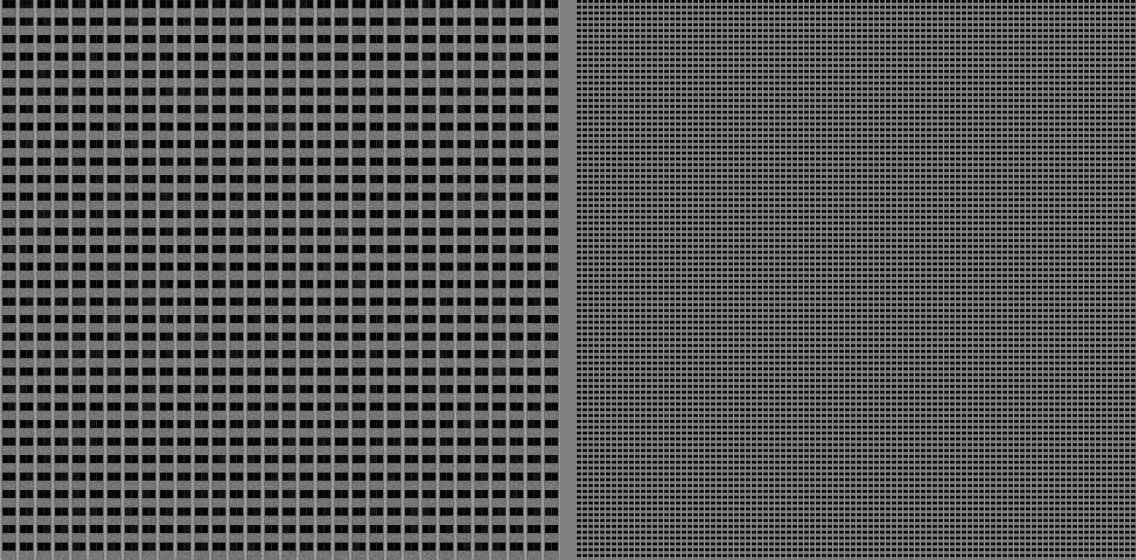
Left: one tile. Right: repeated 3 by 3.
A WebGL 2 fragment shader for this texture:

```glsl
#version 300 es
precision highp float;
// Tower facade: a grid of dark paired windows between pale concrete piers.

#define REPEATS 32.0              // bays across and floors up
#define WINDOW_CENTRE vec2(0.515, 0.766)
#define WINDOW_SIZE vec2(0.75, 0.47)
#define FRAME_WIDTH 0.03
#define MULLION_WIDTH 0.04
#define PIER_CENTRE 0.0125
#define PIER_WIDTHS vec3(0.25, 0.20, 0.13)  // shadow, side, face
#define GRAIN_CELLS 224.0
#define GRAIN_STRENGTH 0.085
#define HAZY_PANES 0.3            // share of panes with a faint reflection

uniform vec2 u_resolution;
out vec4 fragColor;

const vec3 WALL = vec3(0.46);
const vec3 PIER_SHADOW = vec3(0.36);
const vec3 PIER_SIDE = vec3(0.50);
const vec3 PIER_FACE = vec3(0.605);
const vec3 FRAME = vec3(0.11);
const vec3 MULLION = vec3(0.18);
const vec3 GLASS = vec3(0.015);
const vec3 HAZE = vec3(0.11);

float hash(vec2 p) {
    uvec2 q = uvec2(ivec2(p)) * uvec2(1597334673u, 3812015801u);
    uint n = (q.x ^ q.y) * 1597334673u;
    n = (n ^ (n >> 15)) * 2246822519u;
    return float((n ^ (n >> 13)) >> 8) / 16777216.0;
}

vec2 gradient(vec2 p, float period) {
    float angle = 6.28319 * hash(mod(p, period));
    return vec2(cos(angle), sin(angle));
}

// Gradient noise on the unit canvas, wrapping after a whole number of cells.
float wrappedNoise(vec2 uv, float period) {
    vec2 p = uv * period;
    vec2 i = floor(p), f = p - i;
    vec2 s = f * f * f * (f * (f * 6.0 - 15.0) + 10.0);
    vec2 e = vec2(1.0, 0.0);
    float a = dot(gradient(i, period), f);
    float b = dot(gradient(i + e, period), f - e);
    float c = dot(gradient(i + e.yx, period), f - e.yx);
    float d = dot(gradient(i + e.xx, period), f - e.xx);
    return mix(mix(a, b, s.x), mix(c, d, s.x), s.y);
}

// Pixel coverage of a repeating strip, exact for strips thinner than a pixel.
float strip(float x, float centre, float width, float pixel) {
    float d = abs(fract(x - centre + 0.5) - 0.5);
    float low = max(d - 0.5 * pixel, -0.5 * width);
    float high = min(d + 0.5 * pixel, 0.5 * width);
    return clamp((high - low) / pixel, 0.0, 1.0);
}

float opening(vec2 p, vec2 size, vec2 pixel) {
    return strip(p.x, WINDOW_CENTRE.x, size.x, pixel.x)
         * strip(p.y, WINDOW_CENTRE.y, size.y, pixel.y);
}

void main() {
    vec2 uv = gl_FragCoord.xy / u_resolution;
    vec2 p = uv * REPEATS;
    vec2 pixel = REPEATS / u_resolution;
    vec2 bay = floor(p);
    vec2 local = fract(p);

    // Concrete bands and piers, with fine grain and faint broad weathering
    vec3 color = WALL;
    color = mix(color, PIER_SHADOW, strip(p.x, PIER_CENTRE, PIER_WIDTHS.x, pixel.x));
    color = mix(color, PIER_SIDE, strip(p.x, PIER_CENTRE, PIER_WIDTHS.y, pixel.x));
    color = mix(color, PIER_FACE, strip(p.x, PIER_CENTRE, PIER_WIDTHS.z, pixel.x));
    float grain = wrappedNoise(uv, GRAIN_CELLS)
                + 0.5 * wrappedNoise(uv, GRAIN_CELLS * 2.0 - 17.0);
    color += GRAIN_STRENGTH * grain + 0.02 * wrappedNoise(uv, REPEATS);

    // Two panes per bay, some hazed by an uneven reflection
    float side = step(WINDOW_CENTRE.x, local.x);
    float chance = hash(vec2(bay.x * 2.0 + side, bay.y));
    float haze = smoothstep(1.0 - HAZY_PANES, 1.0, chance);
    haze *= 0.6 + 0.7 * wrappedNoise(uv, REPEATS * 3.0);
    vec3 glass = mix(GLASS, HAZE, clamp(haze, 0.0, 1.0));

    // Frame, panes and the mullion between them
    float mullion = strip(p.x, WINDOW_CENTRE.x, MULLION_WIDTH, pixel.x);
    float tone = 0.7 + 0.6 * hash(bay + 71.0);
    glass = mix(glass, MULLION * tone, mullion);
    color = mix(color, FRAME, opening(p, WINDOW_SIZE, pixel));
    color = mix(color, glass, opening(p, WINDOW_SIZE - 2.0 * FRAME_WIDTH, pixel));

    fragColor = vec4(clamp(color, 0.0, 1.0), 1.0);
}
```
